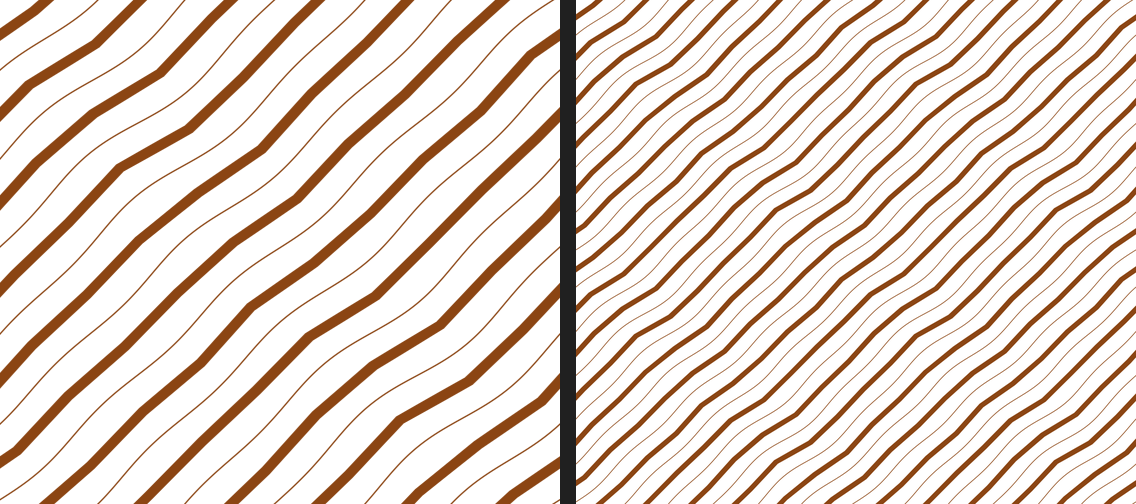
Left: one tile. Right: repeated 2 by 2.
Reproduce this pattern procedurally as a WebGL 2 fragment shader.

```glsl
#version 300 es
precision highp float;

uniform vec2 u_resolution;
out vec4 outColor;

const float TAU = 6.2831853;
const float REPEATS = 6.0;      // bands across and down
const float KNOTS = 5.0;        // bends of a thick band per tile
const float OFFSET = 0.56;      // phase of the first band
const float THICK_HALF = 0.0091;
const float THIN_HALF = 0.0012;
const vec3 PAPER = vec3(1.0);
const vec3 BROWN = vec3(0.545, 0.270, 0.075);

float hash(vec2 p) {
    vec3 q = fract(p.xyx * vec3(0.1031, 0.1030, 0.0973));
    q += dot(q, q.yzx + 33.33);
    return fract((q.x + q.y) * q.z);
}

// Periodic bending of the bands, in units of their spacing
float bend(float along, float across) {
    float swell = 1.0 - 0.45 * cos(TAU * across);
    return -0.085 * sin(TAU * along) * swell - 0.06 * sin(2.0 * TAU * along);
}

// Bend at one knot of a band, with a slight wrapped irregularity
float knotBend(float knot, float shift, float band) {
    float along = (knot - shift) / KNOTS;
    float across = (band - OFFSET) / REPEATS;
    vec2 cell = vec2(mod(band, REPEATS), mod(knot, KNOTS));
    return bend(along, across) + 0.03 * (hash(cell + 7.0) - 0.5);
}

// Straight segments between the knots of a band
float angularBend(float along, float band) {
    float shift = hash(vec2(mod(band, REPEATS), 3.0));
    float position = along * KNOTS + shift;
    float knot = floor(position);
    return mix(knotBend(knot, shift, band),
               knotBend(knot + 1.0, shift, band), position - knot);
}

float stroke(float dist, float halfWidth, float pixel) {
    return 1.0 - smoothstep(halfWidth - 0.7 * pixel, halfWidth + 0.7 * pixel, dist);
}

void main() {
    vec2 uv = gl_FragCoord.xy / u_resolution;
    float pixel = 1.0 / u_resolution.x;
    float along = uv.x + uv.y;
    float across = uv.x - uv.y;

    // Smooth phase: whole numbers are thick bands, halves are thin lines
    float base = REPEATS * across + OFFSET;
    float phase = base + bend(along, across);
    float slope = length(vec2(dFdx(phase), dFdy(phase))) / pixel;

    // Distances in canvas widths
    float band = floor(phase + 0.5);
    float thickDist = abs(base + angularBend(along, band) - band) / slope;
    float thinDist = abs(fract(phase) - 0.5) / slope;

    float ink = max(stroke(thickDist, THICK_HALF, pixel),
                    stroke(thinDist, THIN_HALF, pixel));
    outColor = vec4(mix(PAPER, BROWN, ink), 1.0);
}
```
